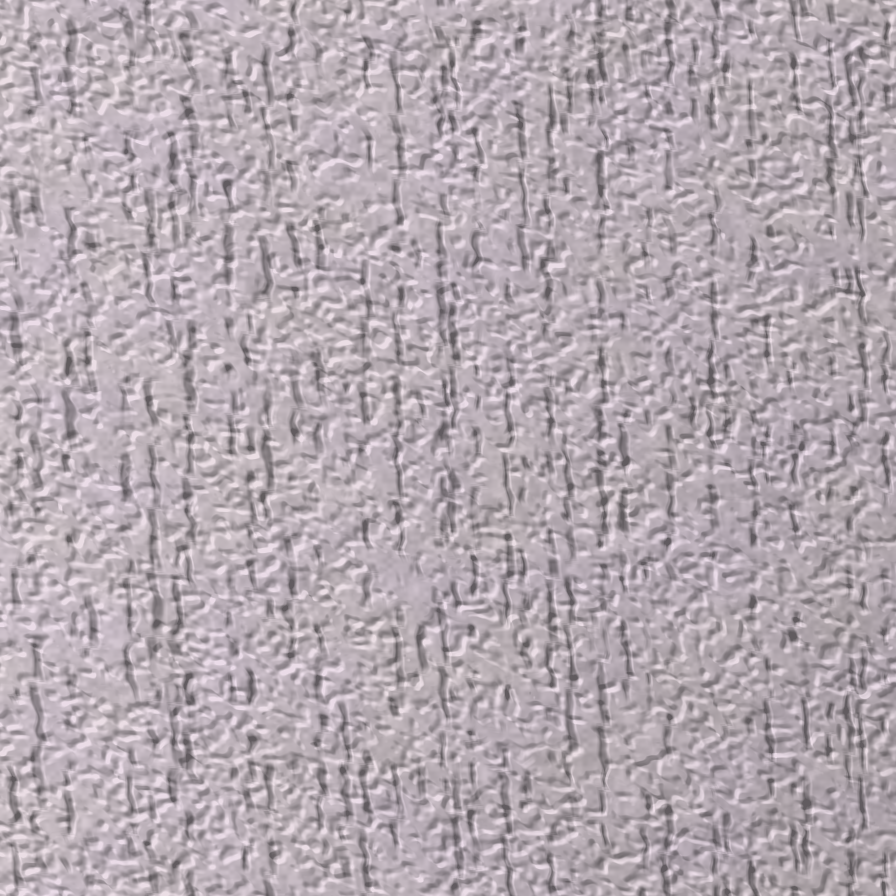
Write a WebGL 2 fragment shader that draws this texture.

```glsl
#version 300 es
precision highp float;
// Scratched plaster: broken vertical grooves and small ragged pits on a pale
// lilac wall. Noise builds a height field, which is lit from the upper left by
// a difference along the light; groove floors are darkened as in shadow.

uniform vec2 u_resolution;
out vec4 fragColor;

float hash(vec2 p) {
  vec3 q = fract(p.xyx * 0.1031);
  q += dot(q, q.yzx + 33.33);
  return fract((q.x + q.y) * q.z);
}

float noise(vec2 p) {
  vec2 i = floor(p);
  vec2 f = fract(p);
  f = f * f * (3.0 - 2.0 * f);
  float low = mix(hash(i), hash(i + vec2(1.0, 0.0)), f.x);
  float high = mix(hash(i + vec2(0.0, 1.0)), hash(i + vec2(1.0, 1.0)), f.x);
  return mix(low, high, f.y);
}

// Depth of the vertical grooves, 0 to 1; columns crowd together to the right
float grooveDepth(vec2 p, float columns) {
  float x = (p.x + 0.25 * p.x * p.x) * columns;
  float home = floor(x);
  float ragged = noise(p * vec2(130.0, 110.0) + 70.0);
  float depth = 0.0;
  for (int k = -1; k <= 1; k++) {
    float id = home + float(k) + 40.0;
    float lane = id * 17.0;

    // Each dash leans a little, its foot to the right
    float along = fract(p.y * 14.0 + 5.0 * hash(vec2(id, 6.0)));
    float seam = smoothstep(0.0, 0.12, along) * smoothstep(1.0, 0.88, along);
    float wander = 0.26 * (0.5 - along)
                 + 0.25 * (noise(vec2(lane, p.y * 6.0)) - 0.5)
                 + 0.22 * (noise(vec2(lane + 5.0, p.y * 70.0)) - 0.5);
    float centre = id - 39.5 + 0.6 * (hash(vec2(id, 3.0)) - 0.5) + wander;
    float halfWidth = mix(0.14, 0.29, noise(vec2(lane + 9.0, p.y * 45.0)));
    halfWidth *= 0.65 + 0.7 * ragged;

    // Runs broken by gaps, with crumbs left between them
    float run = 0.5 * noise(vec2(lane + 2.0, p.y * 11.0))
              + 0.5 * noise(vec2(lane + 7.0, p.y * 58.0));
    float fullness = 0.26 * (hash(vec2(id, 8.0)) - 0.5);
    float present = smoothstep(0.45, 0.63, run + fullness) * mix(0.4, 1.0, seam);
    float profile = 1.0 - smoothstep(halfWidth * 0.35, halfWidth, abs(x - centre));
    depth = max(depth, present * profile);
  }
  return depth;
}

// Depth of the small pits, gathered in loose patches
float pitDepth(vec2 p) {
  vec2 bend = vec2(noise(p * 80.0), noise(p * 80.0 + 31.0)) - 0.5;
  vec2 q = p + 0.006 * bend;
  q.y += 0.06 * q.x;
  float grain = 0.5 * noise(q * vec2(82.0, 118.0))
              + 0.5 * noise(q * vec2(128.0, 165.0) + 13.0);
  float patches = noise(p * vec2(16.0, 11.0) + 5.0) - 0.5;
  return smoothstep(0.44, 0.76, grain + 0.18 * patches);
}

float surfaceHeight(vec2 p) {
  return -0.55 * grooveDepth(p, 32.0) - 0.95 * pitDepth(p);
}

void main() {
  vec2 p = gl_FragCoord.xy / u_resolution;

  // Relief: slopes facing the upper left are bright
  vec2 away = vec2(0.68, -0.73) * 0.0034;
  float relief = surfaceHeight(p + away) - surfaceHeight(p - away);

  // Wall brightness falls off to the right and towards the lower corner
  float tone = 0.772 - 0.06 * p.x - 0.04 * p.x * (1.0 - p.y);
  tone += relief * (relief > 0.0 ? 0.205 : 0.195);
  tone -= 0.2 * grooveDepth(p, 32.0) + 0.03 * pitDepth(p);

  // Fine grain over soft mottling
  tone += 0.09 * (noise(p * vec2(170.0, 190.0)) - 0.5);
  tone += 0.07 * (noise(p * vec2(85.0, 85.0) + 20.0) - 0.5);
  tone = clamp(tone, 0.38, 0.92);

  // Lilac grey with faint drifts of warmth
  float warmth = noise(p * vec2(16.0, 20.0) + 50.0) - 0.5;
  vec3 tint = vec3(1.0, 0.942, 0.982) + warmth * vec3(0.0, 0.01, -0.025);
  fragColor = vec4(tone * tint, 1.0);
}
```
